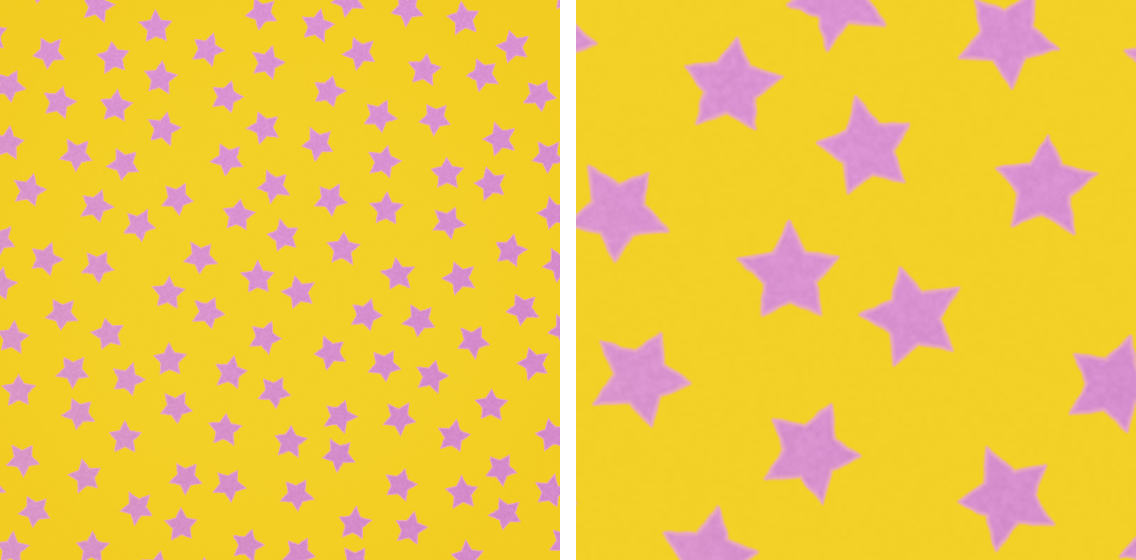
Left, the full canvas; right, a detail of the centre.
This pattern is drawn by a WebGL 1 fragment shader. Its source:

```glsl
precision highp float;
uniform vec2 u_resolution;

const float TAU = 6.2831853;
const float SPACING = 0.1045;      // distance between neighbouring stars
const float ROW_HEIGHT = 0.0900;
const float TIP_RADIUS = 0.0305;
const float NOTCH_RADIUS = 0.0160;
const float ROUNDING = 0.0010;

const vec3 YELLOW = vec3(0.955, 0.818, 0.150);
const vec3 YELLOW_DEEP = vec3(0.950, 0.800, 0.125);
const vec3 LILAC = vec3(0.855, 0.572, 0.825);
const vec3 PINK = vec3(0.852, 0.590, 0.780);
const vec3 ORCHID = vec3(0.825, 0.530, 0.780);
const vec3 RIM = vec3(0.930, 0.690, 0.730);

float hash(vec2 p) {
  vec3 q = fract(vec3(p.xyx) * 0.1031);
  q += dot(q, q.yzx + 33.33);
  return fract((q.x + q.y) * q.z);
}

float noise(vec2 p) {
  vec2 i = floor(p);
  vec2 f = fract(p);
  f = f * f * (3.0 - 2.0 * f);
  float low = mix(hash(i), hash(i + vec2(1.0, 0.0)), f.x);
  float high = mix(hash(i + vec2(0.0, 1.0)), hash(i + vec2(1.0)), f.x);
  return mix(low, high, f.y);
}

mat2 rotation(float a) {
  float c = cos(a);
  float s = sin(a);
  return mat2(c, s, -s, c);
}

// Signed distance to a five-pointed star with slightly uneven tips
float starDistance(vec2 p, vec2 id) {
  float sector = TAU / 5.0;
  float angle = atan(p.y, p.x) + TAU;
  float arm = floor(angle / sector + 0.5);
  float local = angle - arm * sector;
  vec2 q = length(p) * vec2(cos(local), abs(sin(local)));

  float unevenness = hash(id + vec2(mod(arm, 5.0) * 7.0, 61.0)) - 0.5;
  vec2 tip = vec2(TIP_RADIUS * (1.0 + 0.12 * unevenness), 0.0);
  vec2 notch = NOTCH_RADIUS * vec2(cos(0.5 * sector), sin(0.5 * sector));
  vec2 edge = notch - tip;
  vec2 toPoint = q - tip;
  float along = clamp(dot(toPoint, edge) / dot(edge, edge), 0.0, 1.0);
  float side = edge.x * toPoint.y - edge.y * toPoint.x;
  return -sign(side) * length(toPoint - edge * along) - ROUNDING;
}

// Staggered rows, loosened by a slow drift and a random offset
vec2 starCentre(vec2 id) {
  vec2 base = vec2((id.x + 0.5 * mod(id.y, 2.0)) * SPACING, id.y * ROW_HEIGHT);
  vec2 drift = 0.012 * sin(base.yx * vec2(11.0, 9.0) + vec2(0.7, 2.1));
  float direction = TAU * hash(id + 17.0);
  float reach = 0.17 * SPACING * sqrt(hash(id + 43.0));
  return base + drift + reach * vec2(cos(direction), sin(direction));
}

float nearestStar(vec2 p) {
  float row = floor(p.y / ROW_HEIGHT + 0.5);
  float nearest = 1.0;
  for (int j = -1; j <= 1; j++) {
    float y = row + float(j);
    float column = floor(p.x / SPACING - 0.5 * mod(y, 2.0) + 0.5);
    for (int i = -1; i <= 1; i++) {
      vec2 id = vec2(column + float(i), y) + 40.0;
      vec2 offset = p - starCentre(id) + starCentre(vec2(40.0)) * 0.0
                  + vec2(40.0 * SPACING, 40.0 * ROW_HEIGHT);
      float turn = TAU * hash(id + 5.0);
      nearest = min(nearest, starDistance(rotation(turn) * offset, id));
    }
  }
  return nearest;
}

vec3 paperColor(vec2 uv) {
  float edgeFade = smoothstep(0.25, 0.70, length(uv - 0.5));
  float grain = noise(uv * 300.0) - 0.5;
  return mix(YELLOW, YELLOW_DEEP, edgeFade) + 0.006 * grain;
}

vec3 starColor(vec2 uv) {
  vec3 tint = mix(PINK, LILAC, smoothstep(0.15, 0.65, uv.x * 0.6 + uv.y * 0.5));
  tint = mix(tint, ORCHID, smoothstep(0.1, 0.9, uv.x - uv.y + 0.3) * 0.7);
  float grain = 0.6 * noise(uv * 260.0) + 0.4 * noise(uv * 520.0 + 9.0) - 0.5;
  return tint + 0.05 * grain;
}

void main() {
  vec2 uv = gl_FragCoord.xy / u_resolution.y;
  float softness = max(0.0012, 0.8 / u_resolution.y);

  // Tilt the rows and roughen the outlines a little
  vec2 wobble = vec2(noise(uv * 180.0), noise(uv * 180.0 + 70.0)) - 0.5;
  float d = nearestStar(rotation(0.33) * uv + 0.0012 * wobble);

  // Pale rim just inside each outline
  float rim = smoothstep(-0.0035, -0.0005, d);
  vec3 star = mix(starColor(uv), RIM, 0.75 * rim);
  float cover = 1.0 - smoothstep(-softness, softness, d);
  gl_FragColor = vec4(mix(paperColor(uv), star, cover), 1.0);
}
```
